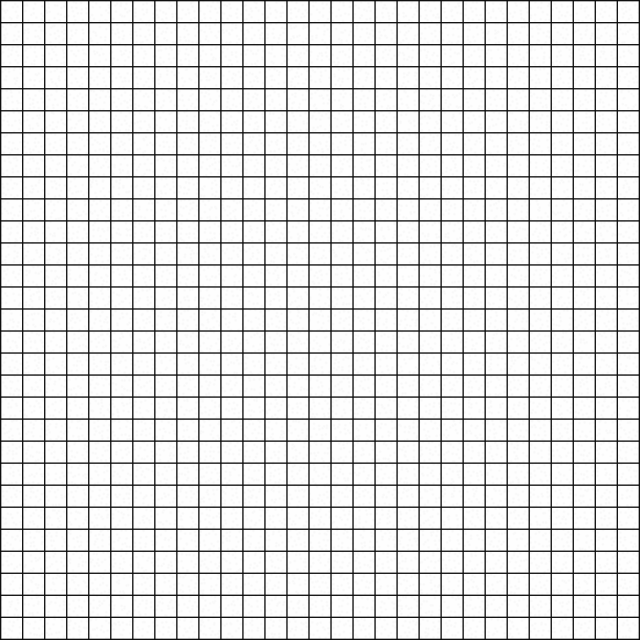
A Shadertoy shader for this pattern:

```glsl
// Square graph-paper grid: thin black rules on white, closed by a rule at each edge.
// Rules are repeated by distance to the nearest grid line and box-filtered per pixel;
// sparse cellular noise leaves very faint specks on the paper.

const float CELLS       = 29.0;     // squares across and down
const float MARGIN      = 0.00105;  // canvas edge to centre of the outer rule
const float RULE_WIDTH  = 0.00204;
const vec3  PAPER       = vec3(0.996);
const vec3  INK         = vec3(0.035);
const float SPECK_SCALE = 120.0;    // speck cells across the canvas
const float SPECK_DEPTH = 0.022;

vec2 hash2(vec2 p) {
    vec3 q = fract(p.xyx * vec3(0.1031, 0.1030, 0.0973));
    q += dot(q, q.yzx + 33.33);
    return fract((q.xx + q.yz) * q.zy);
}

// Distance to the nearest scattered feature point, in speck cells
float cellularDistance(vec2 p) {
    vec2 cell = floor(p), local = fract(p);
    float nearest = 2.0;
    for (int y = -1; y <= 1; y++)
    for (int x = -1; x <= 1; x++) {
        vec2 offset = vec2(x, y);
        nearest = min(nearest, length(offset + hash2(cell + offset) - local));
    }
    return nearest;
}

// Share of each pixel's span covered by the nearest rule, per axis
vec2 ruleCoverage(vec2 uv, vec2 pixel) {
    float pitch = (1.0 - 2.0 * MARGIN) / CELLS;
    vec2 grid = (uv - MARGIN) / pitch;
    vec2 dist = abs(grid - round(grid)) * pitch;
    float halfWidth = 0.5 * RULE_WIDTH;
    vec2 inner = max(dist - 0.5 * pixel, vec2(-halfWidth));
    vec2 outer = min(dist + 0.5 * pixel, vec2(halfWidth));
    return clamp((outer - inner) / pixel, 0.0, 1.0);
}

void mainImage(out vec4 fragColor, in vec2 fragCoord) {
    vec2 pixel = 1.0 / iResolution.xy;
    vec2 uv = fragCoord * pixel;

    // Paper with faint specks
    float speck = 1.0 - smoothstep(0.05, 0.4, cellularDistance(uv * SPECK_SCALE));
    vec3 color = PAPER - SPECK_DEPTH * speck;

    // Rules, merged so crossings stay solid
    vec2 rule = ruleCoverage(uv, pixel);
    color = mix(color, INK, 1.0 - (1.0 - rule.x) * (1.0 - rule.y));

    fragColor = vec4(color, 1.0);
}
```
